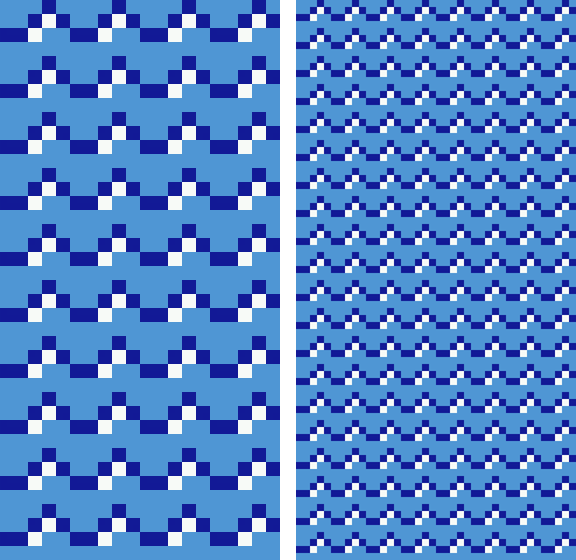
Left: one tile. Right: repeated 2 by 2.
Reproduce this pattern procedurally as a WebGL 2 fragment shader.

```glsl
#version 300 es
precision highp float;

uniform vec2 u_resolution;
out vec4 fragColor;

const vec2 REPEATS = vec2(4.0, 10.0);   // waves across and down
const vec2 MOTIF_CELLS = vec2(5.0, 4.0); // square cells in one wave
const float CREST_COLUMN = 3.0;
const float CREST_RISE = 2.0;
const float TROUGH_ROW = 1.0;
const vec3 WATER = vec3(0.31, 0.59, 0.83);
const vec3 OUTLINE = vec3(0.07, 0.10, 0.59);
const vec3 FOAM = vec3(0.97, 0.98, 0.97);

// Colour of one whole cell; rows count upward.
vec3 cellColor(vec2 cell) {
    vec2 c = mod(cell, MOTIF_CELLS);
    float fromCrest = c.x - CREST_COLUMN;
    float outlineRow = TROUGH_ROW + max(0.0, CREST_RISE - abs(fromCrest));
    float depth = outlineRow - c.y;

    // Foam lies under the rising side and the crest.
    bool rising = fromCrest > -CREST_RISE + 0.5 && fromCrest < 0.5;
    if (abs(depth) < 0.5) return OUTLINE;
    if (rising && abs(depth - 1.0) < 0.5) return FOAM;
    return WATER;
}

// Blend neighbouring cells by their coverage of the pixel.
vec3 smoothCells(vec2 p, vec2 pixelSize) {
    vec2 q = p - 0.5;
    vec2 cell = floor(q);
    vec2 w = clamp((fract(q) - 0.5) / pixelSize + 0.5, 0.0, 1.0);
    vec3 lower = mix(cellColor(cell), cellColor(cell + vec2(1.0, 0.0)), w.x);
    vec3 upper = mix(cellColor(cell + vec2(0.0, 1.0)), cellColor(cell + 1.0), w.x);
    return mix(lower, upper, w.y);
}

void main() {
    vec2 pixelSize = REPEATS * MOTIF_CELLS / u_resolution;
    fragColor = vec4(smoothCells(gl_FragCoord.xy * pixelSize, pixelSize), 1.0);
}
```
